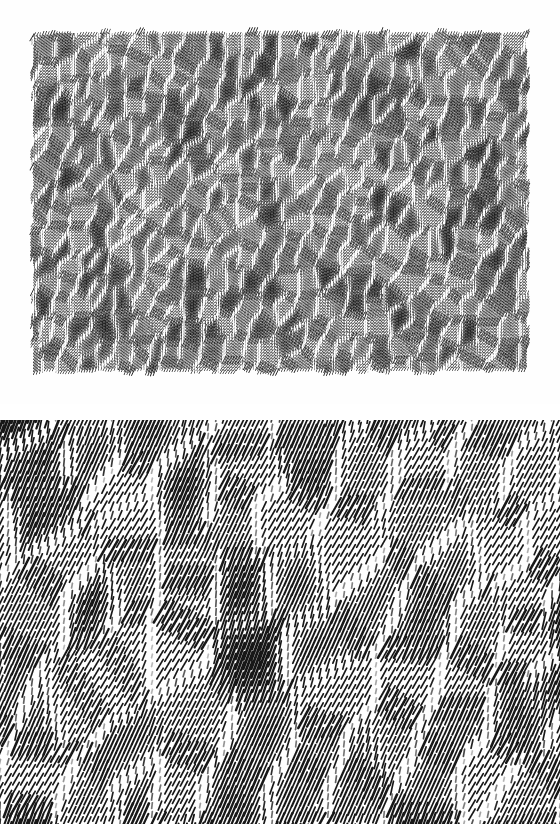
Top: the whole. Bottom: its middle third, enlarged.
Give the GLSL for this pattern, as a Shadertoy shader.

```glsl
#define COLUMNS 210.0       // strokes across the full width
#define ROW_RATIO 1.1       // row pitch relative to column pitch
#define MARGIN 0.054        // blank border, in canvas widths
#define CELL_SIZE vec2(0.033, 0.039)
#define HALF_LENGTH 0.0085  // longest half stroke
#define THIN 0.0010
#define THICK 0.0017
#define LEAN 1.13           // stroke angle in radians
#define LEAN_SPREAD 0.2
#define GAP_NORMAL vec2(0.93, -0.37)
#define PAPER vec3(0.995)
#define INK vec3(0.09)

vec2 hash2(vec2 p) {
    vec2 q = vec2(dot(p, vec2(127.1, 311.7)), dot(p, vec2(269.5, 183.3)));
    return fract(sin(q) * 43758.5453);
}

// Voronoi cell: xy = normal of the nearest border, z = distance to it, w = cell tone
vec4 cellField(vec2 p) {
    vec2 base = floor(p), nearest = vec2(9.0), second = vec2(9.0), nearestId = base;
    for (int j = -1; j <= 1; j++)
    for (int i = -1; i <= 1; i++) {
        vec2 id = base + vec2(i, j);
        vec2 offset = id + 0.05 + 0.9 * hash2(id) - p;
        if (dot(offset, offset) < dot(nearest, nearest)) {
            second = nearest;
            nearest = offset;
            nearestId = id;
        } else if (dot(offset, offset) < dot(second, second)) {
            second = offset;
        }
    }
    vec2 normal = normalize(second - nearest);
    float border = dot(0.5 * (nearest + second), normal);
    return vec4(normal, border, hash2(nearestId + 37.0).x);
}

float segmentDistance(vec2 p, vec2 dir, float halfLength) {
    return length(p - dir * clamp(dot(p, dir), -halfLength, halfLength));
}

// Coverage of one stroke rooted at a grid point
float stroke(vec2 p, vec2 root, float pixel) {
    vec4 cell = cellField(root / CELL_SIZE + 5.0);
    float tone = cell.w;
    float edge = 1.0 - smoothstep(0.03, 0.17, cell.z);
    float gap = smoothstep(0.4, 0.85, abs(dot(cell.xy, GAP_NORMAL)));

    // Upright borders open into pale channels, the others close into dark seams
    float core = smoothstep(0.1, 0.45, cell.z);
    float body = 0.43 + 0.25 * tone * tone + 0.32 * core * tone;
    float size = mix(body, mix(0.85, 0.12 + 0.12 * tone, gap), edge);

    float angle = LEAN + LEAN_SPREAD * (tone - 0.5) + 0.3 * edge * gap;
    float width = mix(THIN, THICK, smoothstep(0.5, 1.0, size));
    float d = segmentDistance(p - root, vec2(cos(angle), sin(angle)), HALF_LENGTH * size);
    float opacity = smoothstep(0.0, 0.35, size);
    return opacity * clamp(0.5 + (0.5 * width - d) / pixel, 0.0, 1.0);
}

void mainImage(out vec4 fragColor, in vec2 fragCoord) {
    float pixel = 1.0 / iResolution.x;
    vec2 p = fragCoord * pixel;
    vec2 sheet = iResolution.xy * pixel;
    vec2 pitch = vec2(1.0, ROW_RATIO) / COLUMNS;
    vec2 home = floor(p / pitch + 0.5);

    // Overlapping strokes multiply the remaining paper
    float light = 1.0;
    for (int j = -2; j <= 2; j++)
    for (int i = -1; i <= 1; i++) {
        vec2 root = (home + vec2(i, j)) * pitch;
        // The sheet edge is ragged in short runs
        vec2 ragged = 0.008 * hash2(floor(root / 0.02));
        vec2 inset = min(root, sheet - root) - ragged;
        if (min(inset.x, inset.y) > MARGIN) light *= 1.0 - stroke(p, root, pixel);
    }
    fragColor = vec4(mix(INK, PAPER, light), 1.0);
}
```
